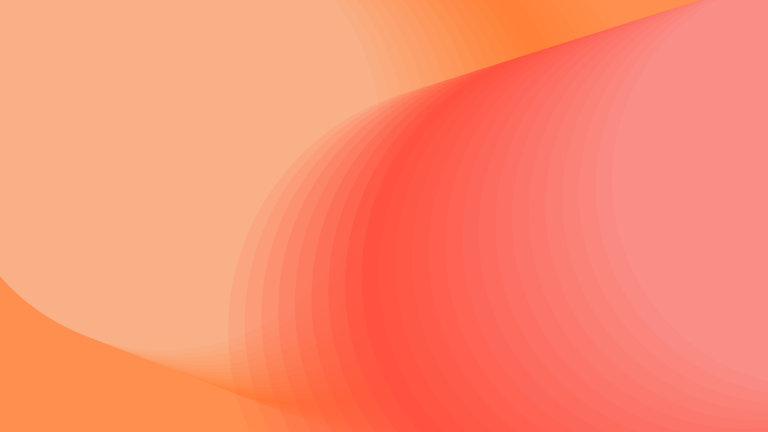
Reproduce this background procedurally as a Shadertoy shader.

```glsl
// Two fans of stepped, overlapping discs: orange to peach, then red to pink.
#define STEPS 24
#define PEAK 0.37
#define EASE 1.15
#define ORANGE vec3(1.00, 0.56, 0.31)
#define DEEP_ORANGE vec3(1.00, 0.50, 0.21)
#define PEACH vec3(0.98, 0.69, 0.53)
#define RED vec3(1.00, 0.32, 0.25)
#define PINK vec3(0.98, 0.555, 0.525)

// Antialiased coverage of a disc given as (centre.xy, radius)
float discCover(vec2 p, vec3 disc) {
    float pixel = 1.0 / iResolution.y;
    float d = length(p - disc.xy) - disc.z;
    return 1.0 - smoothstep(-0.75 * pixel, 0.75 * pixel, d);
}

// Discs stepped from back to front: clear, then the peak colour, then the end colour
vec3 discFan(vec2 p, vec3 ground, vec3 back, vec3 front, vec3 peakColor, vec3 endColor) {
    vec3 color = ground;
    for (int i = 0; i < STEPS; i++) {
        float place = float(i) / float(STEPS - 1);
        float level = float(i + 1) / float(STEPS);
        float fadeIn = clamp(level / PEAK, 0.0, 1.0);
        float toEnd = pow(clamp((level - PEAK) / (1.0 - PEAK), 0.0, 1.0), EASE);
        vec3 layer = mix(ground, mix(peakColor, endColor, toEnd), fadeIn);
        color = mix(color, layer, discCover(p, mix(back, front, place)));
    }
    return color;
}

void mainImage(out vec4 fragColor, in vec2 fragCoord) {
    // Canvas height is one unit
    vec2 p = fragCoord / iResolution.y;

    // Peach fan, opening to the upper left
    vec3 color = discFan(p, ORANGE, vec3(0.914, 0.604, 0.613),
                         vec3(0.377, 0.692, 0.502), DEEP_ORANGE, PEACH);

    // Pink fan, opening to the right, laid over it
    color = discFan(p, color, vec3(1.100, 0.236, 0.572),
                    vec3(1.898, 0.583, 0.481), RED, PINK);

    fragColor = vec4(color, 1.0);
}
```
